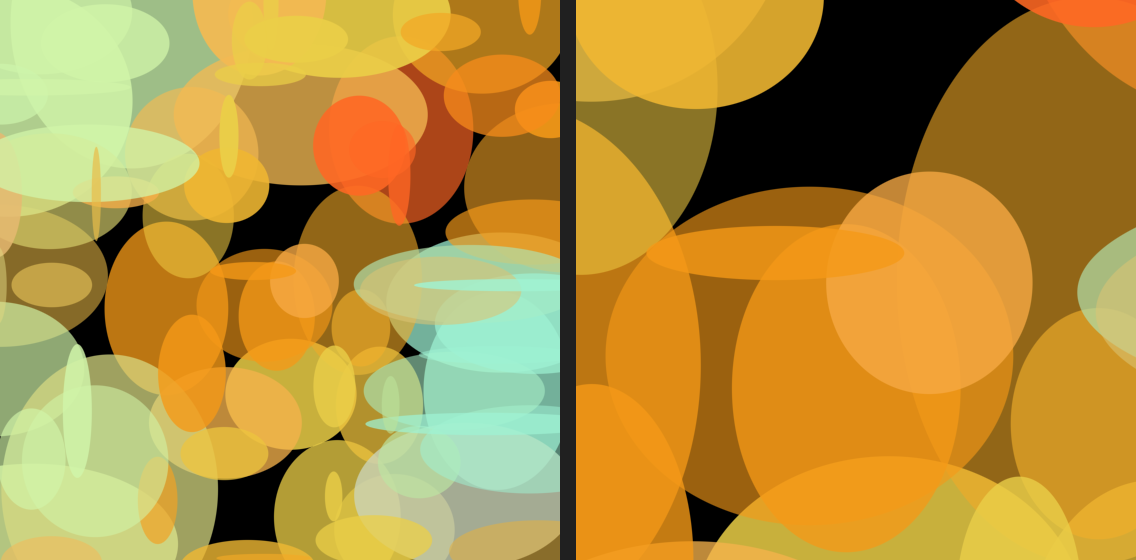
Left, the full canvas; right, a detail of the centre.
Write a WebGL 2 fragment shader that draws this background.

```glsl
#version 300 es
precision highp float;
// Translucent, axis-aligned ellipses piled up on black: large discs first, then
// medium ones, then thin slivers. Each layer is a shuffled, jittered grid, and
// a smooth colour field tints every ellipse by the place of its centre.

uniform vec2 u_resolution;
out vec4 fragColor;

const vec3 BLACK  = vec3(0.0);
const vec3 ORANGE = vec3(0.96, 0.60, 0.09);
const vec3 YELLOW = vec3(0.92, 0.81, 0.28);
const vec3 PEACH  = vec3(0.97, 0.69, 0.34);
const vec3 RED    = vec3(1.00, 0.40, 0.14);
const vec3 LIME   = vec3(0.82, 0.96, 0.66);
const vec3 AQUA   = vec3(0.62, 0.95, 0.83);
const vec3 SKY    = vec3(0.72, 0.88, 0.98);

// Per layer: grid side, radius range, and spread of the aspect ratio in octaves
const int   LARGE_GRID = 5;
const vec2  LARGE_RADIUS = vec2(0.10, 0.17);
const float LARGE_ASPECT = 0.8;
const int   MEDIUM_GRID = 6;
const vec2  MEDIUM_RADIUS = vec2(0.045, 0.10);
const float MEDIUM_ASPECT = 1.5;
const int   SLIVER_GRID = 4;
const vec2  SLIVER_RADIUS = vec2(0.022, 0.048);
const float SLIVER_ASPECT = 4.2;

const vec2  OPACITY = vec2(0.52, 0.86);
const float JITTER = 1.15;      // shift of a centre, in grid cells
const float PALE_GROWTH = 0.45; // extra size of the green ellipses
const float GAP_SHRINK = 0.45;  // loss of size near the dark gaps
const int   SHUFFLE = 7;        // coprime to every cell count

// Integer hash of three values to three numbers in 0..1
vec3 hash3(int a, int b, int c) {
    uvec3 v = uvec3(a, b, c) * 1664525u + 1013904223u;
    v.x += v.y * v.z; v.y += v.z * v.x; v.z += v.x * v.y;
    v ^= v >> 16u;
    v.x += v.y * v.z; v.y += v.z * v.x; v.z += v.x * v.y;
    return vec3(v >> 8u) / 16777216.0;
}

// Soft spot that is 1 at its centre
float spot(vec2 p, vec2 centre, float radius) {
    vec2 d = (p - centre) / radius;
    return exp(-dot(d, d));
}

// Share of green at a place: upper left, lower left and lower right
float paleness(vec2 p, float wobble) {
    float w = spot(p, vec2(0.08, 0.92), 0.27)
            + spot(p, vec2(0.02, 0.24), 0.26)
            + spot(p, vec2(0.98, 0.30), 0.31);
    return smoothstep(0.30, 0.60, w + 0.25 * (wobble - 0.5));
}

// Colour of an ellipse centred at p
vec3 tintAt(vec2 p, float pale, vec3 h) {
    float sunny = spot(p, vec2(0.42, 0.92), 0.32) + spot(p, vec2(0.60, 0.12), 0.22);
    vec3 warm = mix(ORANGE, YELLOW, smoothstep(0.15, 0.75, sunny + 0.5 * (h.x - 0.4)));
    warm = mix(warm, PEACH, 0.7 * step(0.80, h.y));
    warm = mix(warm, RED, smoothstep(0.30, 0.60, spot(p, vec2(0.76, 0.76), 0.16)));
    vec3 cool = mix(LIME, AQUA, smoothstep(0.2, 0.9, p.x + 0.6 * (h.x - 0.4)));
    cool = mix(cool, SKY, 0.8 * step(0.92, h.y));
    return mix(warm, cool, pale);
}

// Antialiased coverage of an ellipse
float ellipse(vec2 p, vec2 radii, float pixel) {
    float k0 = length(p / radii);
    float k1 = length(p / (radii * radii));
    float dist = (k0 - 1.0) * max(k0, 1e-4) / max(k1, 1e-4);
    return 1.0 - smoothstep(-pixel, pixel, dist);
}

// Blends one layer of scattered ellipses over the colour
vec3 scatter(vec3 color, vec2 p, float pixel, int side, vec2 radiusRange,
             float aspect, bool thin, int seed) {
    int count = side * side;
    for (int i = 0; i < count; i++) {
        int cell = (i * SHUFFLE + seed) % count;
        vec3 place = hash3(cell, seed, 1);
        vec3 shape = hash3(cell, seed, 2);
        vec3 shade = hash3(cell, seed, 3);

        vec2 corner = vec2(cell % side, cell / side);
        vec2 centre = (corner + 0.5 + JITTER * (place.xy - 0.5)) / float(side);
        float pale = paleness(centre, place.z);
        float gap = spot(centre, vec2(0.13, 0.48), 0.13)
                  + spot(centre, vec2(0.74, 0.38), 0.11);

        float radius = mix(radiusRange.x, radiusRange.y, shape.x);
        radius *= (1.0 + PALE_GROWTH * pale) * (1.0 - GAP_SHRINK * gap);
        // Slivers are always stretched, mostly sideways
        float lean = thin ? mix(0.45, 1.0, shape.y) * (shape.z < 0.65 ? 0.5 : -0.4)
                          : shape.y - 0.42;
        float stretch = exp2(aspect * lean);
        vec2 radii = radius * vec2(stretch, 1.0 / stretch);

        float alpha = mix(OPACITY.x, OPACITY.y, shade.z)
                    + 0.12 * smoothstep(0.5, 0.8, centre.y);
        color = mix(color, tintAt(centre, pale, shade),
                    alpha * ellipse(p - centre, radii, pixel));
    }
    return color;
}

void main() {
    vec2 p = gl_FragCoord.xy / u_resolution;
    float pixel = 0.8 / min(u_resolution.x, u_resolution.y);
    vec3 color = BLACK;
    color = scatter(color, p, pixel, LARGE_GRID, LARGE_RADIUS, LARGE_ASPECT, false, 11);
    color = scatter(color, p, pixel, MEDIUM_GRID, MEDIUM_RADIUS, MEDIUM_ASPECT, false, 23);
    color = scatter(color, p, pixel, SLIVER_GRID, SLIVER_RADIUS, SLIVER_ASPECT, true, 37);
    fragColor = vec4(color, 1.0);
}
```
